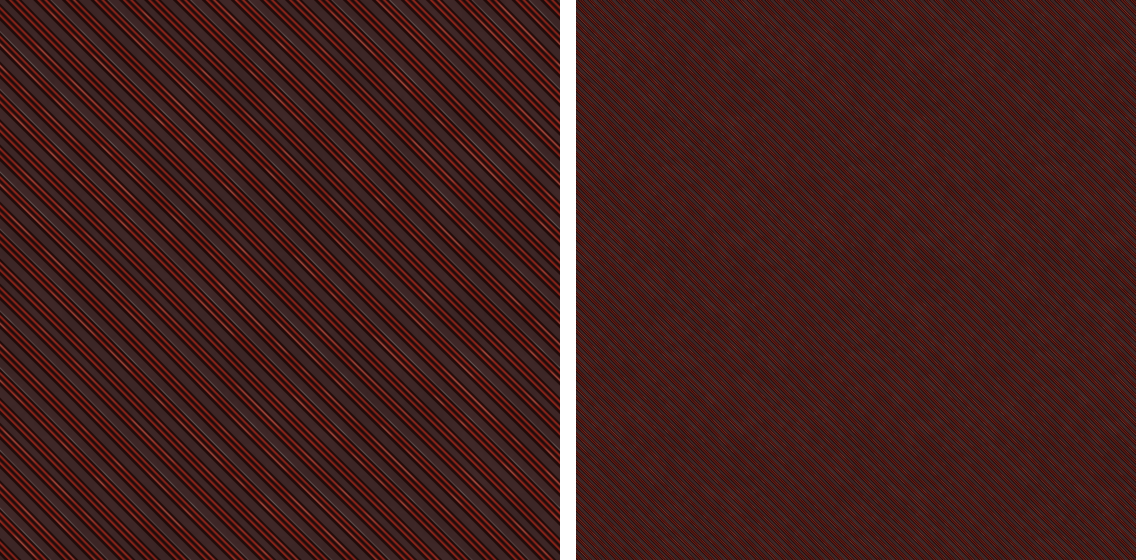
Left, the tile; right, the same tile 3 across and 3 down.
Write a Shadertoy shader that draws this pattern.

```glsl
const float CORDS = 20.0;       // cords across and down the canvas
const float CORDS_PER_SET = 5.0; // four sets of five cords each way
const vec3 CLOTH = vec3(0.24, 0.15, 0.15);
const vec3 CORD = vec3(0.27, 0.09, 0.07);
const vec3 SHADOW = vec3(0.125, 0.045, 0.038);
const vec3 RED = vec3(0.54, 0.135, 0.10);
const vec3 GLINT = vec3(0.58, 0.32, 0.28);
const vec3 GREY = vec3(0.40, 0.36, 0.35);

float hash(vec2 p) {
    vec3 q = fract(p.xyx * vec3(0.1031, 0.1030, 0.0973));
    q += dot(q, q.yzx + 33.33);
    return fract((q.x + q.y) * q.z);
}

// Value noise that wraps after period cells
float wrapNoise(vec2 p, vec2 period) {
    vec2 cell = floor(p);
    vec2 f = fract(p);
    f = f * f * (3.0 - 2.0 * f);
    vec2 a = mod(cell, period);
    vec2 b = mod(cell + 1.0, period);
    return mix(mix(hash(a), hash(vec2(b.x, a.y)), f.x),
               mix(hash(vec2(a.x, b.y)), hash(b), f.x), f.y);
}

// Soft line of the given half width around a centre
float line(float x, float centre, float halfWidth, float blur) {
    return 1.0 - smoothstep(halfWidth - blur, halfWidth + blur, abs(x - centre));
}

// Cross section of one cord, x measured in cord spacings from its middle
vec3 cordColour(float x, float kind, float glint, float blur) {
    float side = mod(kind, 2.0) < 0.5 ? 1.0 : -1.0;
    float soft = max(blur, 0.025);
    vec3 colour = mix(CLOTH, CORD, line(x, 0.0, 0.28, blur));

    // Dark grooves
    colour = mix(colour, SHADOW, line(x, -0.235, 0.065, soft));
    colour = mix(colour, SHADOW, line(x, 0.02, 0.045, soft));
    colour = mix(colour, SHADOW, line(x, 0.255, 0.045, soft));

    // Two red ridges, one of them catching light
    colour = mix(colour, RED, line(x, -0.115, 0.04, soft));
    colour = mix(colour, RED, line(x, 0.145, 0.04, soft));
    float ridge = side > 0.0 ? 0.145 : -0.115;
    colour = mix(colour, GLINT, glint * line(x, ridge, 0.028, blur));

    // Thin grey thread beside every odd cord
    float thread = line(x, 0.34, 0.022, blur) * step(side, 0.0);
    return mix(colour, GREY, thread * (0.55 + 0.45 * glint));
}

void mainImage(out vec4 fragColor, in vec2 fragCoord) {
    vec2 uv = fragCoord / iResolution.xy;
    float blur = CORDS / min(iResolution.x, iResolution.y);
    float across = uv.x + uv.y;
    float along = uv.x - uv.y;

    // Diagonal cords with a slight drift
    float drift = 0.03 * sin(6.2831853 * along);
    float position = CORDS * across + drift;
    float index = mod(floor(position), CORDS);
    float kind = mod(index, CORDS_PER_SET);
    float offset = 0.025 * (kind - 1.0);
    float x = fract(position) - 0.5 - offset;

    // Broken light along each cord
    float streak = wrapNoise(vec2(along * 24.0, index + 0.0), vec2(24.0, CORDS));
    float glint = smoothstep(0.35, 0.95, streak) * (kind < 0.5 ? 0.35 : 0.85);
    vec3 colour = cordColour(x, kind, glint, blur);

    // Faint wear and fine grain
    float wear = wrapNoise(uv * 14.0, vec2(14.0));
    float grain = wrapNoise(uv * 128.0, vec2(128.0));
    colour *= 0.94 + 0.08 * wear + 0.04 * grain;
    fragColor = vec4(colour, 1.0);
}
```
